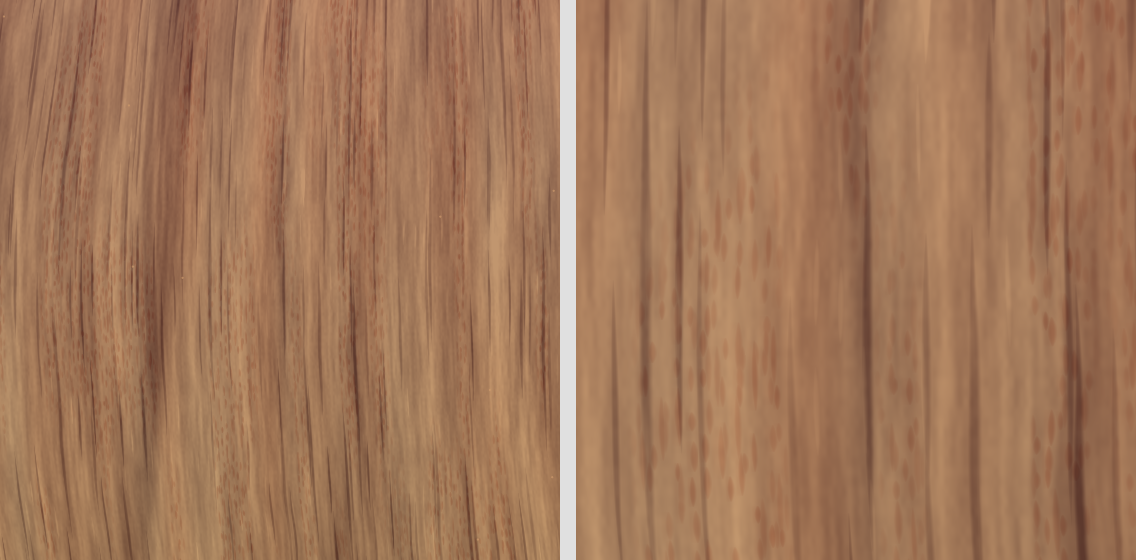
Left, the full canvas; right, a detail of the centre.
Give the GLSL for this texture, as a Shadertoy shader.

```glsl
float hash(vec2 p) {
    vec3 q = fract(vec3(p.xyx) * 0.1031);
    q += dot(q, q.yzx + 33.33);
    return fract((q.x + q.y) * q.z);
}

float noise(vec2 p) {
    vec2 i = floor(p), f = fract(p);
    f = f * f * (3.0 - 2.0 * f);
    return mix(mix(hash(i), hash(i + vec2(1, 0)), f.x),
               mix(hash(i + vec2(0, 1)), hash(i + vec2(1, 1)), f.x), f.y);
}

// Noise centred on zero, stretched along the grain
float fibre(vec2 p, float across, float along, float seed) {
    return noise(p * vec2(across, along) + seed * 17.3) - 0.5;
}

// Slender tapered pore in each cell: crisp core, soft shadow on its left
float pores(vec2 p, vec2 cells, float width, float density, float seed) {
    vec2 g = p * cells + seed * 7.0;
    g.y += 9.0 * hash(vec2(floor(g.x), seed));
    vec2 id = floor(g), f = fract(g);
    float pick = hash(id + seed * 31.0);
    float spot = hash(id + seed * 47.0 + 5.0);
    float x = (f.x - 0.35 - 0.35 * spot) / cells.x;
    float t = (f.y - 0.5) / (0.26 + 0.22 * hash(id + 71.0));
    float taper = max(0.0, 1.0 - t * t);
    float w = width * taper * (0.6 + 0.4 * spot);
    float core = 1.0 - smoothstep(0.2 * w, w + 0.0008, abs(x));
    float shade = exp(-abs(x) / (width * 1.5)) * step(x, 0.0)
                * smoothstep(0.0, 0.2, f.x);
    float strength = 0.5 + 0.5 * hash(id + 13.0);
    return step(pick, density) * sqrt(taper) * strength * max(core, 0.45 * shade);
}

void mainImage(out vec4 fragColor, in vec2 fragCoord) {
    vec2 uv = fragCoord / iResolution.xy;

    // Grain bows to the right at both ends, less so on the right side
    float rise = uv.y - 0.48;
    float lean = rise > 0.0 ? 0.17 - 0.24 * uv.x : 0.13 - 0.03 * uv.x;
    vec2 p = uv;
    p.x -= lean * rise * rise;
    p.x += 0.014 * fibre(uv, 5.0, 3.0, 1.0) + 0.003 * fibre(uv, 14.0, 12.0, 2.0);

    // Broad bands down to hair-thin fibres
    float tone = 0.10;
    tone += 0.38 * fibre(p, 9.0, 0.9, 3.0);
    tone += 0.42 * fibre(p, 30.0, 1.7, 4.0);
    tone += 0.38 * fibre(p, 75.0, 4.0, 5.0);
    tone += 0.34 * fibre(p, 150.0, 9.0, 6.0);
    tone += 0.24 * fibre(p, 270.0, 32.0, 7.0);
    tone += 0.10 * fibre(p, 340.0, 170.0, 8.0);

    // Slanted dark band, firmer on its right edge
    float band = uv.x - 0.25 - 0.085 * uv.y - 0.02 * fibre(uv, 2.0, 4.0, 9.0);
    float bandShade = smoothstep(-0.09, 0.0, band) * (1.0 - smoothstep(0.0, 0.032, band));
    tone -= 0.48 * bandShade * (0.75 + 0.5 * noise(vec2(p.x * 40.0, uv.y * 3.0)));
    tone -= 0.35 * (1.0 - smoothstep(0.0, 0.035, uv.x)) * smoothstep(0.1, 0.8, uv.y);

    // Long dark pores in several overlapping sets
    float dark = 0.0;
    for (float k = 0.0; k < 4.0; k++) {
        vec2 cells = vec2(15.0 + 4.0 * k, 2.1 + 0.8 * k);
        dark = max(dark, pores(p, cells, 0.0052 - 0.0007 * k, 0.46, k + 1.0));
    }
    tone -= 0.72 * dark;

    // Short rusty flecks gathered in rows, and sparse pale slivers
    float rows = smoothstep(0.45, 0.72, noise(p * vec2(34.0, 2.5) + 61.0));
    float rust = 0.0;
    for (float k = 0.0; k < 3.0; k++) {
        vec2 cells = vec2(85.0 + 23.0 * k, 22.0 + 13.0 * k);
        rust = max(rust, pores(p, cells, 0.0031, 0.5, k + 8.0));
    }
    rust *= rows;
    float pale = pores(p, vec2(60.0, 13.0), 0.0022, 0.14, 15.0);
    tone += 0.30 * pale - 0.32 * rust;

    // Tan ramp, rosier at the top and along the flecks, olive at the foot
    vec3 color = vec3(0.632, 0.465, 0.345) + clamp(tone, -1.1, 0.55) * vec3(0.24, 0.22, 0.15);
    color += (uv.y - 0.5) * vec3(0.022, -0.008, 0.022);
    color += rust * vec3(0.035, -0.012, -0.022);
    color += 0.03 * fibre(p, 22.0, 2.0, 12.0) * vec3(1.0, -0.3, -0.6);

    // Tiny bright specks of dust
    vec2 g = uv * 45.0, id = floor(g);
    vec2 offset = fract(g) - 0.3 - 0.4 * vec2(hash(id + 3.0), hash(id + 9.0));
    float speck = step(0.992, hash(id + 21.0)) * (1.0 - smoothstep(0.04, 0.13, length(offset)));
    color = mix(color, vec3(0.80, 0.60, 0.42), 0.7 * speck);

    fragColor = vec4(color, 1.0);
}
```
